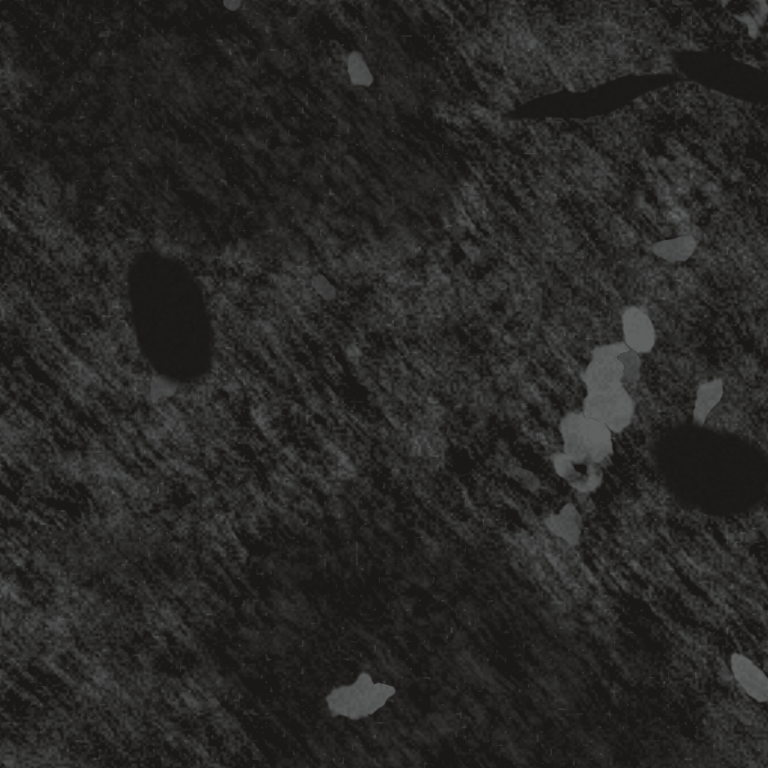
Write a Shadertoy shader that draws this texture.

```glsl
// Dark fibrous rock: diagonal fibres, fine grain and pebbled patches on charcoal,
// broken by shadowed zones, smooth black hollows and pale mineral flakes.
// Value noise drives the texture; warped ellipses shape the larger parts.

float hash(vec2 p) {
    vec3 h = fract(vec3(p.xyx) * 0.1031);
    h += dot(h, h.yzx + 33.33);
    return fract((h.x + h.y) * h.z);
}

vec2 hash2(vec2 p) {
    return vec2(hash(p + 17.0), hash(p + 71.0));
}

float noise(vec2 p) {
    vec2 i = floor(p), f = fract(p);
    f = f * f * (3.0 - 2.0 * f);
    return mix(mix(hash(i), hash(i + vec2(1, 0)), f.x),
               mix(hash(i + vec2(0, 1)), hash(i + vec2(1, 1)), f.x), f.y);
}

float fbm(vec2 p) {
    float sum = 0.0, amp = 0.53;
    for (int i = 0; i < 4; i++) {
        sum += amp * noise(p);
        p = mat2(1.6, 1.2, -1.2, 1.6) * p + 9.7;
        amp *= 0.5;
    }
    return sum;
}

// Distance ratio to a tilted ellipse: 1 on its rim, 0 at its centre
float ellipse(vec2 p, vec2 centre, vec2 radius, float tilt) {
    float c = cos(tilt), s = sin(tilt);
    return length(mat2(c, -s, s, c) * (p - centre) / radius);
}

// Rounded pebbles: bright in the middle, dark at the joints
float pebbles(vec2 p) {
    float nearest = 1.0;
    for (int y = -1; y <= 1; y++)
    for (int x = -1; x <= 1; x++) {
        vec2 cell = floor(p) + vec2(x, y);
        nearest = min(nearest, length(cell + hash2(cell) - p));
    }
    return smoothstep(0.75, 0.2, nearest);
}

// Pale flakes: x is coverage, y is brightness
vec2 flakes(vec2 p) {
    vec2 flake = vec2(0.0, 0.3);
    vec2 home = floor(p * 8.0);
    for (int y = -1; y <= 1; y++)
    for (int x = -1; x <= 1; x++) {
        vec2 cell = home + vec2(x, y);
        vec2 rnd = hash2(cell + 5.0);
        if (hash(cell + 40.0) > 0.1 + 0.025 * cell.x) continue;
        vec2 radius = mix(vec2(0.014, 0.02), vec2(0.026, 0.044), rnd.x * rnd.y);
        float d = ellipse(p, (cell + rnd) / 8.0, radius, 1.6 * rnd.x - 0.4);
        float cover = smoothstep(1.1, 0.85, d);
        if (cover > flake.x) flake = vec2(cover, 0.24 + 0.12 * rnd.y);
    }
    // One broken vein of larger flakes on the right
    for (int i = 0; i < 5; i++) {
        float k = float(i);
        vec2 rnd = hash2(vec2(k, 3.0));
        vec2 centre = vec2(0.83, 0.56) + k * vec2(-0.022, -0.047) + 0.03 * (rnd - 0.5);
        float d = ellipse(p, centre, vec2(0.024, 0.042), rnd.x - 0.3);
        float cover = smoothstep(1.1, 0.85, d);
        if (cover > flake.x) flake = vec2(cover, 0.33 + 0.04 * rnd.y);
    }
    return flake;
}

void mainImage(out vec4 fragColor, in vec2 fragCoord) {
    vec2 p = fragCoord / iResolution.y;
    vec2 wobble = vec2(fbm(p * 14.0), fbm(p * 14.0 + 50.0)) - 0.5;
    vec2 warped = p + 0.05 * wobble;

    // Shadowed zones with ragged borders
    float zone = ellipse(warped, vec2(0.2, 0.87), vec2(0.32, 0.2), 0.15);
    zone = min(zone, ellipse(warped, vec2(0.52, 0.13), vec2(0.34, 0.21), -0.1));
    zone = min(zone, ellipse(warped, vec2(0.5, 0.85), vec2(0.08, 0.17), 0.1));
    float mass = smoothstep(0.75, 1.2, zone + 1.1 * (fbm(p * 7.0 + 3.0) - 0.5));

    // Fibres run from upper left to lower right, bending slightly
    vec2 bent = p + 0.025 * wobble;
    vec2 along = vec2(dot(bent, vec2(0.66, -0.75)), dot(bent, vec2(0.75, 0.66)));
    float fibre = 0.5 * noise(along * vec2(20, 110)) + 0.5 * noise(along * vec2(48, 210));
    float grain = noise(p * 260.0);
    float clump = fbm(p * 18.0 + 20.0);
    float combed = smoothstep(0.35, 0.75, noise(p * 8.0 + 30.0));

    float relief = mix(0.35, 0.65, combed) * (fibre - 0.5)
                 + 0.32 * (grain - 0.5) + 0.5 * (clump - 0.5);
    float light = mix(0.119, 0.164, mass) + relief * mix(0.18, 0.38, mass);

    // Pebbled patches and stray bright specks
    float patchy = smoothstep(0.55, 0.75, noise(p * 9.0 + 80.0));
    light += 0.07 * patchy * mix(0.5, 1.0, mass) * (pebbles(warped * 46.0) - 0.5);
    light += 0.08 * smoothstep(0.84, 1.0, noise(p * 170.0 + 7.0));

    // Flakes keep a mottled, faintly grainy face
    vec2 flake = flakes(p + 0.07 * wobble);
    float face = flake.y + 0.14 * (clump - 0.5) + 0.05 * (grain - 0.5);
    light = mix(light, face, flake.x * smoothstep(0.25, 0.42, clump + 0.1 * fibre));

    // Black hollows and thin cracks
    vec2 edge = p + 0.03 * wobble;
    float hollow = ellipse(edge, vec2(0.225, 0.586), vec2(0.052, 0.09), 0.35);
    hollow = min(hollow, ellipse(edge, vec2(0.93, 0.39), vec2(0.085, 0.056), -0.35));
    hollow = min(hollow, ellipse(edge, vec2(0.77, 0.87), vec2(0.12, 0.016), 0.2));
    hollow = min(hollow, ellipse(edge, vec2(0.95, 0.9), vec2(0.08, 0.024), -0.25));
    light = mix(light, 0.094 + 0.012 * grain, smoothstep(1.12, 0.9, hollow));

    // Warm in the darks, neutral in the lights
    light = clamp(light, 0.094, 0.38);
    vec3 tint = mix(vec3(0.004, 0.0, -0.007), vec3(-0.003, 0.002, 0.0), smoothstep(0.1, 0.3, light));
    fragColor = vec4(light + tint, 1.0);
}
```
